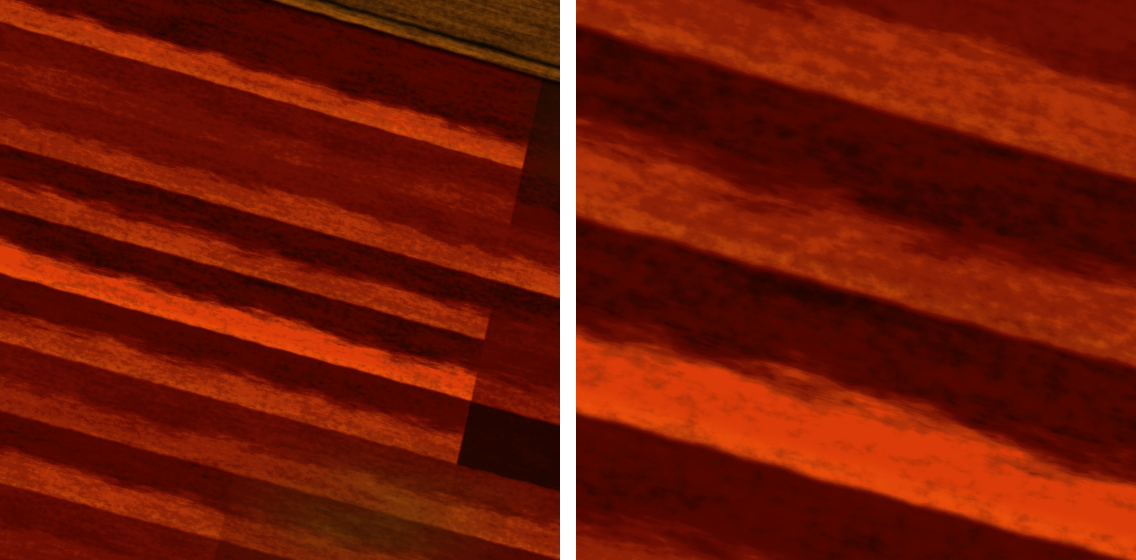
Left: the whole. Right: its middle third, enlarged.
Reproduce this texture procedurally as a WebGL 2 fragment shader.

```glsl
#version 300 es
precision highp float;

uniform vec2 u_resolution;
out vec4 fragColor;

// Layout of the slanted planks
const float SLOPE = 0.282;
const float SLOPE_FAN = 0.022;
const float FIRST_EDGE = 0.043;
const float SPACING = 0.105;
const float SPACING_GROWTH = 0.0018;
const float EDGE_WIDTH = 0.06;
const float JOINT_LEAN = 0.222;
const float JOINT_MAIN = 1.0;
const float JOINT_LOW = 0.605;
const float JOINT_SOFTNESS = 0.003;
const float GOLD_EDGE = -1.75;

// Wear
const float GRAIN = 0.13;
const float SPECKLE = 0.14;
const float BLOTCH = 0.16;
const float RAGGED = 0.16;

// Tone of each plank: upper shade, lower band, band past the joint
const int ROWS = 10;
const float SHADE[ROWS] = float[](0.17, 0.17, 0.36, 0.40, 0.17, 0.15, 0.23, 0.36, 0.22, 0.36);
const float BAND[ROWS] = float[](0.22, 0.88, 0.52, 0.74, 0.79, 1.04, 0.77, 0.66, 0.76, 0.50);
const float TAIL[ROWS] = float[](0.06, 0.18, 0.25, 0.84, 0.32, 0.56, 0.02, 0.75, 0.62, 0.50);

// Colours from dark to bright
const vec3 SOOT = vec3(0.13, 0.015, 0.0);
const vec3 MAROON = vec3(0.32, 0.025, 0.0);
const vec3 CRIMSON = vec3(0.42, 0.05, 0.01);
const vec3 RUST = vec3(0.55, 0.12, 0.02);
const vec3 ORANGE = vec3(0.68, 0.19, 0.03);
const vec3 EMBER = vec3(0.86, 0.23, 0.03);
const vec3 GOLD = vec3(0.50, 0.26, 0.035);
const vec3 UMBER = vec3(0.20, 0.09, 0.01);

vec2 gradientAt(vec2 cell) {
  vec3 h = fract(cell.xyx * vec3(0.1031, 0.1030, 0.0973));
  h += dot(h, h.yzx + 33.33);
  float angle = 6.2832 * fract((h.x + h.y) * h.z);
  return vec2(cos(angle), sin(angle));
}

float gradientNoise(vec2 p) {
  vec2 i = floor(p), f = fract(p);
  vec2 u = f * f * f * (f * (f * 6.0 - 15.0) + 10.0);
  vec2 e = vec2(1.0, 0.0);
  float low = mix(dot(gradientAt(i), f), dot(gradientAt(i + e), f - e), u.x);
  float high = mix(dot(gradientAt(i + e.yx), f - e.yx), dot(gradientAt(i + 1.0), f - 1.0), u.x);
  return mix(low, high, u.y);
}

float fbm(vec2 p) {
  float sum = 0.0, amplitude = 1.0;
  for (int i = 0; i < 4; i++) {
    sum += amplitude * gradientNoise(p);
    p = p * 2.03 + 17.3;
    amplitude *= 0.55;
  }
  return sum;
}

// Row number whose lower edge meets the left side at the given height
float rowAt(float height) {
  float root = SPACING * SPACING + 4.0 * SPACING_GROWTH * (height - FIRST_EDGE);
  return (sqrt(max(root, 0.0)) - SPACING) / (2.0 * SPACING_GROWTH);
}

// Tone of one plank; across runs from 0 at its top to 1 at its sharp lower edge
float plankTone(float row, float across, float along, float ragged) {
  int i = clamp(int(row) + 1, 0, ROWS - 1);
  float joint = row > 6.5 ? JOINT_LOW : JOINT_MAIN;
  float past = smoothstep(joint - JOINT_SOFTNESS, joint + JOINT_SOFTNESS, along);
  float shade = mix(SHADE[i], TAIL[i] * 0.45, past);
  float band = mix(BAND[i], TAIL[i], past);
  return mix(shade, band, smoothstep(0.38, 0.66, across + ragged));
}

vec3 heat(float tone) {
  vec3 c = mix(SOOT, MAROON, smoothstep(0.0, 0.25, tone));
  c = mix(c, CRIMSON, smoothstep(0.25, 0.48, tone));
  c = mix(c, RUST, smoothstep(0.48, 0.70, tone));
  c = mix(c, ORANGE, smoothstep(0.70, 0.88, tone));
  return mix(c, EMBER, smoothstep(0.88, 1.1, tone));
}

void main() {
  vec2 p = gl_FragCoord.xy / u_resolution;
  p.y = 1.0 - p.y;
  float height = (p.y - SLOPE * p.x) / (1.0 - SLOPE_FAN * p.x);
  float along = p.x + JOINT_LEAN * p.y;

  // Noise stretched along the planks
  float grain = fbm(vec2(along * 16.0, height * 75.0));
  float speckle = fbm(vec2(along * 80.0, height * 120.0) + 41.0);
  float blotch = fbm(vec2(along * 4.0, height * 16.0) + 9.0);

  // Planks with a crisp lower edge
  float k = rowAt(height) + 0.025 * gradientNoise(vec2(along * 25.0, height * 8.0));
  float row = ceil(k), across = k - row + 1.0;
  float ragged = RAGGED * (0.6 * grain + 0.5 * blotch);
  float here = plankTone(row, across, along, ragged);
  float below = plankTone(row + 1.0, 0.0, along, ragged);
  float tone = mix(here, below, smoothstep(1.0 - EDGE_WIDTH, 1.0, across));
  float wear = GRAIN * grain + SPECKLE * speckle + BLOTCH * blotch;
  vec3 color = heat(tone + wear * (0.45 + 0.65 * tone));

  // Warm rim above each edge, gilding low on the right
  float rim = smoothstep(0.80, 0.91, across) * (1.0 - smoothstep(0.92, 0.99, across));
  color += vec3(0.03, 0.045, 0.004) * rim * smoothstep(0.5, 0.9, here) * (1.0 + speckle);
  vec2 fromGilt = (p - vec2(0.66, 0.93)) / vec2(0.21, 0.10);
  float gilt = exp(-dot(fromGilt, fromGilt)) * (0.75 + 0.4 * blotch);
  color = mix(color, mix(UMBER, GOLD * 1.1, clamp(tone + wear, 0.0, 1.0)), clamp(gilt, 0.0, 0.8));
  float dusk = smoothstep(0.90, 1.0, p.x) * (1.0 - smoothstep(0.28, 0.42, p.y));
  color = mix(color, UMBER * 0.9, 0.45 * dusk);

  // Gilded corner with its bright lip and dark seams
  float streak = fbm(vec2(along * 5.0, height * 60.0) + 5.0);
  vec3 corner = mix(UMBER, GOLD, clamp(0.45 + 0.5 * streak + 0.35 * speckle, 0.0, 1.0));
  float lip = exp(-pow((k - GOLD_EDGE + 0.13) / 0.08, 2.0));
  corner += vec3(0.16, 0.09, 0.01) * lip * (0.7 + streak);
  corner *= 1.0 - 0.75 * exp(-pow((k - GOLD_EDGE + 0.30) / 0.05, 2.0));
  color *= 1.0 - 0.6 * exp(-pow((k - GOLD_EDGE) / 0.06, 2.0));
  color = mix(corner, color, smoothstep(GOLD_EDGE - 0.07, GOLD_EDGE, k));

  fragColor = vec4(clamp(color, 0.0, 1.0), 1.0);
}
```
